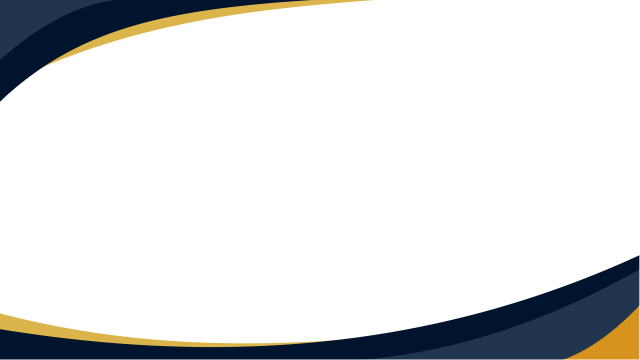
Write a Shadertoy shader that draws this background.

```glsl
// White page with sweeping navy, slate and gold ribbons in two corner groups.
// Each ribbon is the area between a page edge and a polynomial curve,
// painted back to front with derivative-based edge smoothing.

// Polynomial without constant term, zero for negative input.
float curve(float u, vec4 k) {
    u = max(u, 0.0);
    return u * (k.x + u * (k.y + u * (k.z + u * k.w)));
}

// Coverage of the area where height lies below the curve.
float below(float height, float edge) {
    float d = height - edge;
    float pixel = length(vec2(dFdx(d), dFdy(d)));
    return clamp(0.5 - d / max(pixel, 1e-5), 0.0, 1.0);
}

void mainImage(out vec4 fragColor, in vec2 fragCoord) {
    vec2 uv = fragCoord / iResolution.xy;
    float x = uv.x, up = uv.y, down = 1.0 - uv.y;

    const vec3 white = vec3(1.0);
    const vec3 navy = vec3(0.005, 0.08, 0.18);
    const vec3 slate = vec3(0.13, 0.21, 0.305);
    const vec3 gold = vec3(0.86, 0.71, 0.30);
    const vec3 amber = vec3(0.84, 0.58, 0.12);
    vec3 color = white;

    // Upper left: gold rim, navy sweep, slate corner
    color = mix(color, gold, below(down, curve(1.0 - x / 0.586, vec4(0.0782, 0.0357, 0.128, 0.0))));
    color = mix(color, navy, below(down, curve(1.0 - x / 0.4883, vec4(0.0518, 0.0869, -0.0263, 0.17))));
    color = mix(color, slate, below(down, curve(1.0 - x / 0.1784, vec4(0.0465, 0.1202, 0.0, 0.0))));

    // Bottom: gold rim, long navy sweep
    color = mix(color, gold, below(up, 0.1296 + curve(x, vec4(-0.4676, 0.740, -0.227, 0.0))));
    color = mix(color, navy, below(up, 0.0856 + curve(x, vec4(-0.2879, 0.3773, 0.1167, 0.0))));

    // Lower right: slate band, amber corner
    color = mix(color, slate, below(up, curve((x - 0.56) / 0.44, vec4(0.061, 0.1915, 0.0, 0.0))));
    color = mix(color, amber, below(up, curve((x - 0.879) / 0.121, vec4(0.0785, 0.0745, 0.0, 0.0))));

    // Hairline page margin on the right and bottom
    color = mix(color, white, max(below(1.0 - x, 0.001), below(up, 0.0014)));

    fragColor = vec4(color, 1.0);
}
```
